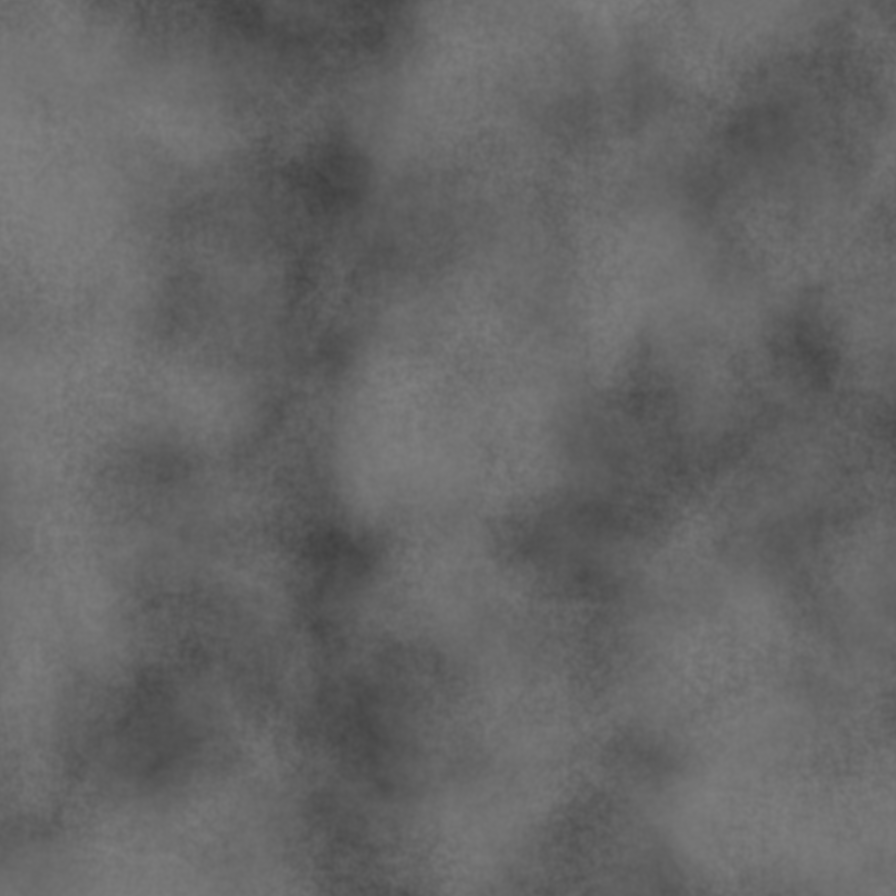
Give the GLSL for this texture, as a WebGL 2 fragment shader.

```glsl
#version 300 es
precision highp float;

#define CLOUD_SCALE 3.6
#define CLOUD_OCTAVES 6
#define CLOUD_GAIN 0.52
#define WARP 0.16
#define MEAN_GRAY 0.407
#define CONTRAST 0.175
#define DARK_SKEW 0.5
#define GRAIN_SCALE 85.0
#define GRAIN_AMOUNT 0.036
#define SEED vec2(17.3, 41.7)

uniform vec2 u_resolution;
out vec4 fragColor;

// Unit gradient with a pseudo-random direction for each lattice point
vec2 latticeGradient(vec2 cell) {
    uvec2 q = uvec2(ivec2(cell)) * uvec2(1597u, 3812u + 1u);
    uint h = (q.x ^ (q.y << 7)) * 747796u + q.y * 28917u;
    h ^= h >> 15;
    h *= 739397u;
    h ^= h >> 13;
    h *= 461845u;
    h ^= h >> 16;
    float angle = float(h & 65535u) / 65536.0 * 6.28319;
    return vec2(cos(angle), sin(angle));
}

float gradientNoise(vec2 p) {
    vec2 cell = floor(p);
    vec2 f = p - cell;
    vec2 blend = f * f * f * (f * (f * 6.0 - 15.0) + 10.0);
    vec2 right = vec2(1.0, 0.0);
    vec2 up = vec2(0.0, 1.0);
    float a = dot(latticeGradient(cell), f);
    float b = dot(latticeGradient(cell + right), f - right);
    float c = dot(latticeGradient(cell + up), f - up);
    float d = dot(latticeGradient(cell + 1.0), f - 1.0);
    return mix(mix(a, b, blend.x), mix(c, d, blend.x), blend.y);
}

// Octaves are turned against each other to hide the lattice
float cloudNoise(vec2 p) {
    const mat2 turn = mat2(0.8, 0.6, -0.6, 0.8);
    float sum = 0.0;
    float amplitude = 1.0;
    for (int i = 0; i < CLOUD_OCTAVES; i++) {
        sum += amplitude * gradientNoise(p);
        p = turn * p * 2.03 + SEED;
        amplitude *= CLOUD_GAIN;
    }
    return sum;
}

void main() {
    vec2 uv = gl_FragCoord.xy / u_resolution;

    // Soft blotches, bent slightly and weighted toward deep shadows
    vec2 p = uv * CLOUD_SCALE + SEED;
    vec2 bend = vec2(gradientNoise(p * 1.7 + 5.2), gradientNoise(p * 1.7 + 23.8));
    float cloud = cloudNoise(p + WARP * bend);
    float gray = MEAN_GRAY + CONTRAST * (cloud - DARK_SKEW * cloud * cloud);

    // Fine mottling that comes and goes in patches
    float patches = smoothstep(-0.4, 0.4, gradientNoise(uv * 9.0 + SEED.yx));
    float grain = gradientNoise(uv * GRAIN_SCALE)
                + 0.7 * gradientNoise(uv.yx * GRAIN_SCALE * 1.9 + SEED);
    gray += GRAIN_AMOUNT * mix(0.5, 1.1, patches) * grain;

    fragColor = vec4(vec3(clamp(gray, 0.18, 0.54)), 1.0);
}
```
